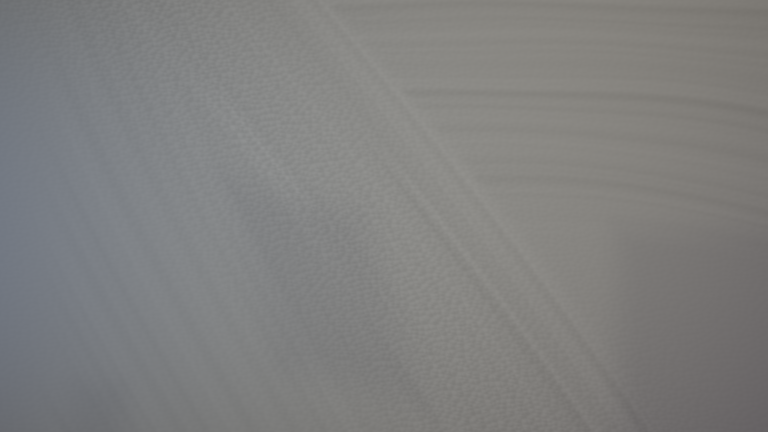
This texture is drawn by a WebGL 2 fragment shader. Its source:

```glsl
#version 300 es
precision highp float;
// Softly lit grey plaster wall with broad trowel sweeps, shaded patches and fine grain.

uniform vec2 u_resolution;
out vec4 outColor;

// Wall light, from left to right in three rows
const vec3 TOP_LEFT = vec3(0.43, 0.44, 0.45);
const vec3 TOP_MID = vec3(0.53, 0.525, 0.51);
const vec3 TOP_RIGHT = vec3(0.48, 0.468, 0.448);
const vec3 MID_LEFT = vec3(0.45, 0.475, 0.515);
const vec3 MID_MID = vec3(0.545, 0.545, 0.535);
const vec3 MID_RIGHT = vec3(0.475, 0.463, 0.453);
const vec3 LOW_LEFT = vec3(0.405, 0.415, 0.435);
const vec3 LOW_MID = vec3(0.49, 0.486, 0.476);
const vec3 LOW_RIGHT = vec3(0.425, 0.41, 0.412);

const vec3 PATCH_SHADE = vec3(0.031, 0.031, 0.025);
const float GRAIN_SCALE = 95.0;
const float GRAIN_DEPTH = 0.036;
const float SWEEP_DEPTH = 0.006;
const float GROOVE_DEPTH = 0.022;
const float GROOVE_GAP = 0.1;
const float FIRST_GROOVE = 0.588;

vec2 hash2(vec2 p) {
  vec3 q = fract(p.xyx * vec3(0.1031, 0.103, 0.0973));
  q += dot(q, q.yzx + 33.33);
  return fract((q.xx + q.yz) * q.zy);
}

// Distance to the nearest scattered point
float cellular(vec2 p) {
  vec2 cell = floor(p);
  vec2 f = p - cell;
  float nearest = 2.0;
  for (int j = -1; j <= 1; j++) {
    for (int i = -1; i <= 1; i++) {
      vec2 o = vec2(i, j);
      vec2 d = o + hash2(cell + o) - f;
      nearest = min(nearest, dot(d, d));
    }
  }
  return sqrt(nearest);
}

// Quadratic curve through three colours at t = 0, 0.5 and 1
vec3 blend3(vec3 a, vec3 b, vec3 c, float t) {
  return a * (1.0 - t) * (1.0 - 2.0 * t) + b * 4.0 * t * (1.0 - t) + c * t * (2.0 * t - 1.0);
}

float ridge(float x, float center, float width) {
  float d = (x - center) / width;
  return exp(-d * d);
}

// Layered sines of uneven pitch, as left by bristles
float bristles(float x) {
  float sum = 0.0;
  float pitch = 48.0;
  for (int i = 0; i < 4; i++) {
    sum += sin(x * pitch + 1.7 * float(i) + 1.3 * sin(x * pitch * 0.37));
    pitch *= 1.63;
  }
  return sum * 0.5;
}

float softBox(vec2 p, vec2 center, vec2 halfSize, float blur) {
  vec2 d = abs(p - center) - halfSize;
  float dist = length(max(d, 0.0)) + min(max(d.x, d.y), 0.0);
  return 1.0 - smoothstep(-blur, blur, dist);
}

void main() {
  vec2 uv = gl_FragCoord.xy / u_resolution;
  vec2 p = gl_FragCoord.xy / u_resolution.y;
  float drop = 1.0 - p.y;

  // Broad light
  vec3 top = blend3(TOP_LEFT, TOP_MID, TOP_RIGHT, uv.x);
  vec3 middle = blend3(MID_LEFT, MID_MID, MID_RIGHT, uv.x);
  vec3 low = blend3(LOW_LEFT, LOW_MID, LOW_RIGHT, uv.x);
  vec3 color = blend3(low, middle, top, uv.y);

  // Diagonal sweep, measured sideways from its right edge
  float side = p.x - (0.752 + 0.87 * drop - 0.08 * drop * drop);
  float rightSide = smoothstep(-0.012, 0.014, side);
  float sweep = (1.0 - rightSide) * smoothstep(-0.75, -0.35, side);
  float relief = SWEEP_DEPTH * bristles(side + 0.02 * drop) * sweep;
  relief += 0.012 * ridge(side, -0.02, 0.03) * smoothstep(1.0, 0.6, drop);
  float streakFade = smoothstep(0.15, 0.28, drop) * (1.0 - smoothstep(0.44, 0.52, drop));
  relief += 0.022 * streakFade * (ridge(side, -0.432, 0.007) + 0.6 * ridge(side, -0.462, 0.006));
  float longFade = smoothstep(0.3, 0.5, drop);
  relief += longFade * (0.016 * ridge(side, -0.157, 0.012) - 0.014 * ridge(side, -0.182, 0.013));

  // Steeper faint strokes at the left
  float steep = p.x - 0.42 * drop - 0.1 * drop * drop;
  float leftMask = smoothstep(0.05, 0.2, p.x) * (1.0 - smoothstep(-0.6, -0.4, side));
  relief += 0.004 * bristles(steep * 0.9 + 0.3) * leftMask;

  // Arched grooves at the upper right
  float bend = mix(0.18, 0.05, smoothstep(0.55, 0.95, p.y));
  float arch = p.y + bend * (p.x - 1.13) * (p.x - 1.13) + 0.003 * sin(p.x * 9.0 + p.y * 20.0);
  float grooveMask = rightSide * smoothstep(0.42, 0.6, arch);
  for (int i = 0; i < 5; i++) {
    float center = FIRST_GROOVE + GROOVE_GAP * float(i);
    float strength = 0.65 + 0.35 * cos(3.14159 * float(i));
    relief -= GROOVE_DEPTH * strength * ridge(arch, center, 0.011) * grooveMask;
  }
  relief += 0.006 * bristles(arch * 1.2) * grooveMask;

  // Shaded patches
  vec2 slanted = vec2(p.x - 0.32 * drop, p.y + 0.25 * (p.x - 0.7));
  float shade = 0.85 * softBox(slanted, vec2(0.53, 0.34), vec2(0.15, 0.2), 0.07);
  shade += 0.9 * softBox(p, vec2(1.66, 0.2), vec2(0.23, 0.27), 0.06);
  shade += 0.5 * softBox(p, vec2(0.23, 0.03), vec2(0.06, 0.08), 0.05);
  color -= PATCH_SHADE * shade;

  // Embossed grain, sharpest along the sweep
  float focus = 0.2 + 0.8 * ridge(side, -0.38, 0.36);
  vec2 g = vec2(p.x * 0.75 + p.y * 0.3, p.y - p.x * 0.1) * GRAIN_SCALE;
  float emboss = cellular(g) - cellular(g + vec2(0.22, -0.4));
  relief += GRAIN_DEPTH * focus * emboss;

  outColor = vec4(color + relief, 1.0);
}
```
